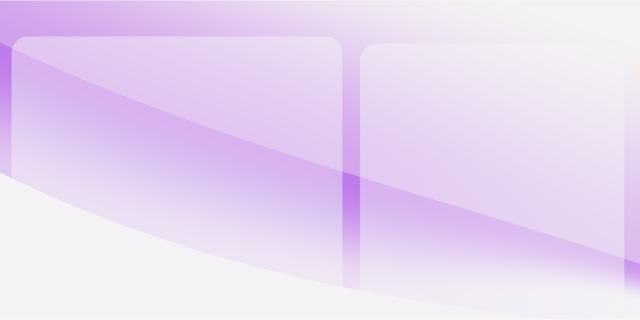
A Shadertoy shader for this background:

```glsl
const vec3 PAPER = vec3(0.956, 0.950, 0.960);
const vec3 VIOLET = vec3(0.750, 0.480, 0.920);

// Soft coverage: 1 where d is negative, 0 where it is positive
float cover(float d) {
    float px = 1.0 / iResolution.y;
    return 1.0 - smoothstep(-0.75 * px, 0.75 * px, d);
}

float roundedBox(vec2 p, vec2 halfSize, float radius) {
    vec2 q = abs(p) - halfSize + radius;
    return length(max(q, 0.0)) + min(max(q.x, q.y), 0.0) - radius;
}

// Depth of the two sweeping curves, measured down from the top
float ridgeCurve(float x) {
    return 0.133 + x * (0.474 + x * (-0.122 + x * 0.0289));
}

float floorCurve(float x) {
    return 0.539 + x * (0.493 + x * (-0.176 + x * 0.0256));
}

// Violet haze rising from the ridge
float hazeAmount(float x, float height) {
    float strength = mix(0.68, 0.45, smoothstep(0.8, 2.0, x));
    return strength * (1.0 - smoothstep(0.0, 0.72, height));
}

// Saturated band fading from the ridge (t = 0) to the floor (t = 1)
float bandAmount(float x, float t) {
    float taper = smoothstep(1.1, 2.0, x);
    float fade = smoothstep(0.05, mix(1.0, 0.6, taper), t);
    return mix(mix(1.0, 0.75, taper), mix(0.35, 0.0, 0.5 * x), fade);
}

void mainImage(out vec4 fragColor, in vec2 fragCoord) {
    // Canvas spans 2 by 1, with y pointing down
    vec2 p = fragCoord / iResolution.xy;
    p = vec2(2.0 * p.x, 1.0 - p.y);

    float ridge = ridgeCurve(p.x);
    float ground = floorCurve(p.x);
    float t = clamp((p.y - ridge) / (ground - ridge), 0.0, 1.0);

    // Haze, band and plain floor
    vec3 haze = mix(PAPER, VIOLET, hazeAmount(p.x, ridge - p.y));
    haze.b -= 0.008;
    vec3 band = mix(PAPER, VIOLET, bandAmount(p.x, t));
    float aboveRidge = cover(p.y - ridge);
    float aboveFloor = cover(p.y - ground);
    vec3 color = mix(PAPER, mix(band, haze, aboveRidge), aboveFloor);

    // Faint warm streak at the right edge
    float streak = exp(-pow((p.y - 0.24) / 0.005, 2.0)) * smoothstep(1.95, 2.0, p.x);
    color = mix(color, vec3(0.99, 0.88, 0.88), 0.6 * streak);

    // Two frosted cards, with a cool tint in the middle of the band
    float leftCard = roundedBox(p - vec2(0.553, 0.553), vec2(0.517, 0.439), 0.052);
    float rightCard = roundedBox(p - vec2(1.538, 0.564), vec2(0.413, 0.428), 0.052);
    float card = cover(min(leftCard, rightCard));
    float coolTint = smoothstep(0.05, 0.35, t) * (1.0 - smoothstep(0.35, 0.75, t));
    vec3 frosted = mix(color, PAPER + 0.002, 0.47);
    frosted += vec3(-0.018, 0.008, 0.004) * coolTint * (1.0 - smoothstep(1.0, 1.6, p.x));
    color = mix(color, frosted, card);

    // Pale hairlines along the top and bottom
    float border = max(cover(p.y - 0.002), cover(0.995 - p.y));
    color = mix(color, vec3(0.985), 0.6 * border);

    fragColor = vec4(color, 1.0);
}
```
